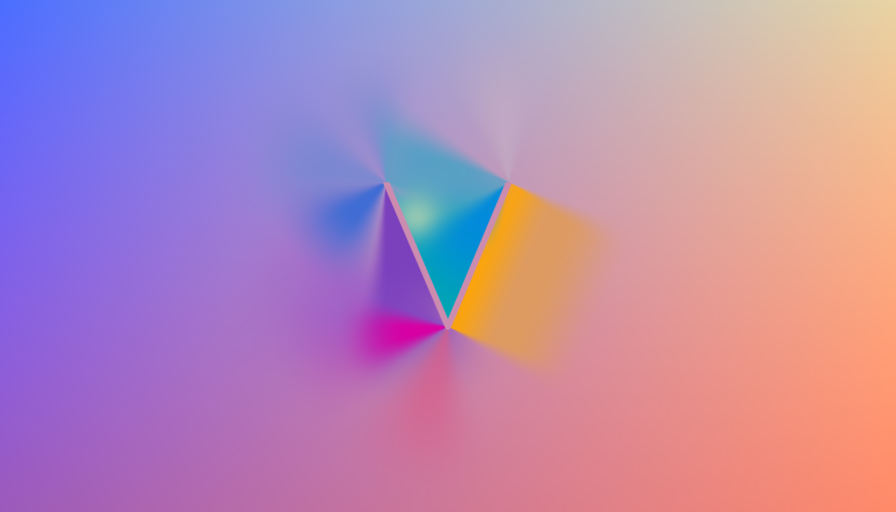
A Shadertoy shader for this background:

```glsl
// Soft diagonal gradient with a thin open wedge that fans out blurred coloured light.

// Geometry, in canvas heights from the centre
const vec2 LEFT_TIP = vec2(-0.121, 0.144);
const vec2 RIGHT_TIP = vec2(0.119, 0.144);
const vec2 BASE = vec2(0.0, -0.138);
const float STROKE_HALF = 0.006;

// Backdrop colours: rows run bottom, middle, top
const vec3 BOTTOM_LEFT = vec3(0.61, 0.35, 0.73);
const vec3 BOTTOM_MID = vec3(0.81, 0.47, 0.59);
const vec3 BOTTOM_RIGHT = vec3(1.00, 0.54, 0.41);
const vec3 MID_LEFT = vec3(0.49, 0.38, 0.92);
const vec3 CENTRE = vec3(0.75, 0.55, 0.72);
const vec3 MID_RIGHT = vec3(0.99, 0.67, 0.50);
const vec3 TOP_LEFT = vec3(0.29, 0.43, 1.00);
const vec3 TOP_MID = vec3(0.62, 0.66, 0.84);
const vec3 TOP_RIGHT = vec3(0.91, 0.83, 0.64);

// Light colours
const vec3 HAZE_BLUE = vec3(0.43, 0.53, 0.82);
const vec3 BLUE = vec3(0.23, 0.42, 0.83);
const vec3 ORCHID = vec3(0.60, 0.34, 0.79);
const vec3 PURPLE = vec3(0.47, 0.24, 0.74);
const vec3 MAGENTA = vec3(0.84, 0.00, 0.64);
const vec3 PINK = vec3(0.85, 0.36, 0.53);
const vec3 AMBER = vec3(1.00, 0.65, 0.00);
const vec3 SAND = vec3(0.87, 0.61, 0.37);
const vec3 SKY = vec3(0.30, 0.63, 0.77);
const vec3 TEAL = vec3(0.00, 0.65, 0.70);
const vec3 AZURE = vec3(0.00, 0.54, 0.86);
const vec3 LIME = vec3(0.64, 0.80, 0.69);
const vec3 MIST = vec3(0.77, 0.68, 0.77);
const vec3 STROKE = vec3(0.80, 0.55, 0.69);

// Curve through three colours at t = 0, 0.5 and 1
vec3 blend3(vec3 a, vec3 b, vec3 c, float t) {
    return a * (1.0 - t) * (1.0 - 2.0 * t) + b * 4.0 * t * (1.0 - t) + c * t * (2.0 * t - 1.0);
}

vec3 backdrop(vec2 uv) {
    vec3 bottom = blend3(BOTTOM_LEFT, BOTTOM_MID, BOTTOM_RIGHT, uv.x);
    vec3 middle = blend3(MID_LEFT, CENTRE, MID_RIGHT, uv.x);
    vec3 top = blend3(TOP_LEFT, TOP_MID, TOP_RIGHT, uv.x);
    return blend3(bottom, middle, top, uv.y);
}

// Light fan from an apex; angles in degrees, faded out by the reach
float fan(vec2 p, vec2 apex, float heading, float halfAngle, float soft, float reach) {
    vec2 q = p - apex;
    float h = radians(heading);
    vec2 dir = vec2(cos(h), sin(h));
    float angle = degrees(abs(atan(dir.x * q.y - dir.y * q.x, dot(q, dir) + 1e-6)));
    float spread = 1.0 - smoothstep(halfAngle - soft, halfAngle + soft, angle);
    return spread * (1.0 - smoothstep(0.35 * reach, reach, length(q)));
}

// Signed distance to the line a-b, positive on its right
float rightOf(vec2 p, vec2 a, vec2 b) {
    vec2 d = normalize(b - a);
    return dot(p - a, vec2(d.y, -d.x));
}

float segment(vec2 p, vec2 a, vec2 b) {
    vec2 d = b - a;
    return length(p - a - d * clamp(dot(p - a, d) / dot(d, d), 0.0, 1.0));
}

void mainImage(out vec4 fragColor, in vec2 fragCoord) {
    vec2 p = (fragCoord - 0.5 * iResolution.xy) / iResolution.y;
    float aa = 1.0 / iResolution.y;
    vec3 col = backdrop(fragCoord / iResolution.xy);

    // Cool fans on the left
    col = mix(col, HAZE_BLUE, 0.75 * fan(p, LEFT_TIP, 165.0, 28.0, 24.0, 0.32));
    col = mix(col, ORCHID, 0.75 * fan(p, BASE, 166.0, 24.0, 20.0, 0.46));
    col = mix(col, BLUE, 0.95 * fan(p, LEFT_TIP, 222.0, 26.0, 20.0, 0.24));
    col = mix(col, PURPLE, 0.95 * fan(p, LEFT_TIP, 281.0, 17.0, 7.0, 0.46));

    // Magenta and pink fans below
    col = mix(col, PINK, 0.65 * fan(p, BASE, 256.0, 20.0, 18.0, 0.36));
    col = mix(col, mix(ORCHID, MAGENTA, 0.4), 0.5 * fan(p, BASE, 196.0, 16.0, 14.0, 0.36));
    col = mix(col, MAGENTA, fan(p, BASE, 187.0, 18.0, 13.0, 0.22));

    // Amber sheet on the right, paler away from the edge
    float rightDist = rightOf(p, BASE, RIGHT_TIP);
    float sheet = fan(p, BASE, 22.0, 48.0, 9.0, 0.9) * fan(p, RIGHT_TIP, -72.0, 46.0, 9.0, 0.9);
    sheet *= 1.0 - smoothstep(0.13, 0.28, rightDist);
    col = mix(col, mix(AMBER, SAND, smoothstep(0.0, 0.10, rightDist)), 0.95 * sheet);

    // Teal glow over the opening, with pale plumes
    col = mix(col, HAZE_BLUE, 0.5 * fan(p, LEFT_TIP, 102.0, 18.0, 17.0, 0.28));
    col = mix(col, MIST, 0.6 * fan(p, RIGHT_TIP, 95.0, 16.0, 15.0, 0.32));
    float glow = fan(p, LEFT_TIP, 36.0, 62.0, 14.0, 0.40) * fan(p, RIGHT_TIP, 202.0, 50.0, 12.0, 0.44);
    col = mix(col, SKY, 0.9 * glow);

    // Inside of the wedge
    float inside = min(-rightOf(p, LEFT_TIP, BASE), -rightDist);
    float fill = smoothstep(-aa, aa, inside) * (1.0 - smoothstep(0.10, 0.16, p.y));
    vec3 inner = mix(TEAL, SKY, smoothstep(0.0, 0.14, p.y));
    col = mix(col, inner, fill);
    float body = smoothstep(-aa, aa, inside);
    col = mix(col, LIME, 0.85 * body * exp(-dot(p - vec2(-0.06, 0.075), p - vec2(-0.06, 0.075)) / 0.0022));
    col = mix(col, AZURE, 0.95 * body * fan(p, RIGHT_TIP, 235.0, 20.0, 14.0, 0.30));

    // Two thin strokes cut flat at the top
    float legs = min(segment(p, LEFT_TIP, BASE), segment(p, RIGHT_TIP, BASE));
    float line = 1.0 - smoothstep(STROKE_HALF - aa, STROKE_HALF + aa, legs);
    line *= 1.0 - smoothstep(-aa, aa, p.y - LEFT_TIP.y);
    col = mix(col, STROKE, line);

    fragColor = vec4(clamp(col, 0.0, 1.0), 1.0);
}
```
